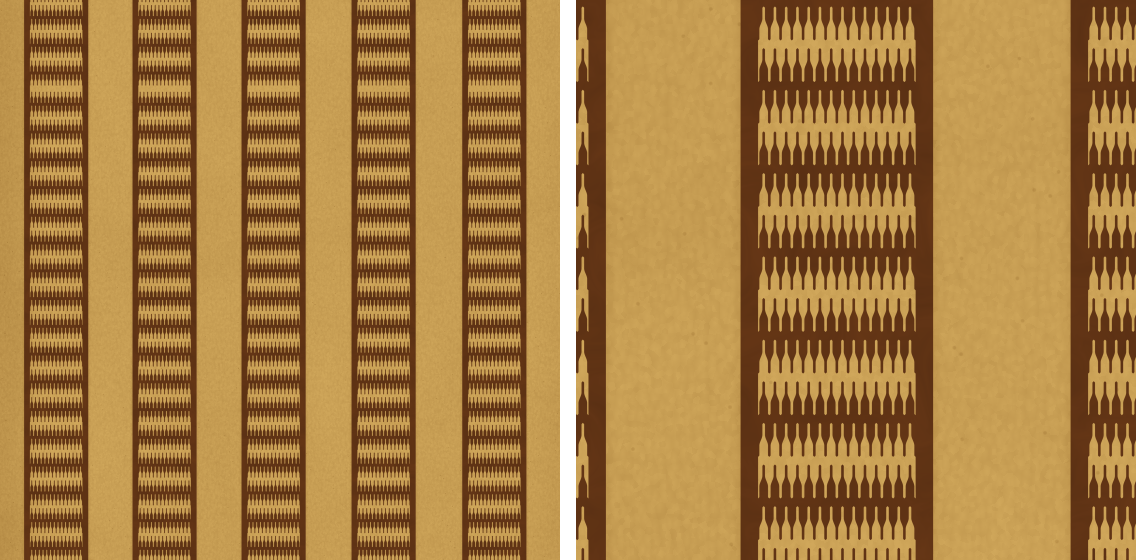
Left: the whole. Right: its middle third, enlarged.
A Shadertoy shader for this pattern:

```glsl
const vec3 PAPER_LIGHT = vec3(0.815, 0.655, 0.355);
const vec3 PAPER_DARK = vec3(0.710, 0.545, 0.270);
const vec3 INK = vec3(0.375, 0.200, 0.080);

const float STRIPE_FIRST = 0.1003;   // centre of the leftmost stripe
const float STRIPE_PERIOD = 0.1956;
const float STRIPE_BOW = 0.0029;     // slight drift of the inner stripes
const float STRIPE_HALF = 0.0573;
const float BORDER = 0.0104;

const float ROW_FIRST = 0.0065;      // centre of the top light row
const float ROW_PERIOD = 0.04957;
const float SEAM_Y = 0.1552;         // one row is stretched here
const float SEAM_GAP = 0.0062;

const float TEETH = 14.0;
const float BODY = 0.77;             // tooth widths as a share of the pitch
const float NECK = 0.23;
const int SAMPLES = 3;

vec2 hash2(vec2 p) {
    vec3 q = fract(vec3(p.xyx) * vec3(0.1031, 0.1030, 0.0973));
    q += dot(q, q.yzx + 33.33);
    return fract((q.xx + q.yz) * q.zy);
}

// Distance to the nearest scattered point, and that cell's random value
vec2 cellular(vec2 p) {
    vec2 cell = floor(p);
    vec2 best = vec2(9.0, 0.0);
    for (int y = -1; y <= 1; y++)
    for (int x = -1; x <= 1; x++) {
        vec2 id = cell + vec2(x, y);
        vec2 rnd = hash2(id + 71.0);
        float d = length(id + rnd - p);
        if (d < best.x) best = vec2(d, fract(rnd.x * 7.3 + rnd.y * 3.1));
    }
    return best;
}

// Soft blotches from warped, layered sines, about -1 to 1
float mottle(vec2 p) {
    float sum = 0.0, amp = 0.5;
    for (int i = 0; i < 5; i++) {
        p = mat2(0.8, 0.6, -0.6, 0.8) * p * 1.7 + 2.3;
        p += 0.6 * sin(p.yx * 1.3);
        sum += amp * sin(p.x) * sin(p.y);
        amp *= 0.7;
    }
    return sum;
}

float stripeOffset(float x) {
    float i = floor((x - STRIPE_FIRST) / STRIPE_PERIOD + 0.5);
    return x - STRIPE_FIRST - i * STRIPE_PERIOD + STRIPE_BOW * sin(i * 0.7854);
}

// Ink coverage: solid borders around rows of interlocking bottle-shaped teeth
float inkMask(vec2 uv, float blur) {
    float x = stripeOffset(uv.x);
    float inner = STRIPE_HALF - BORDER;
    float stripe = smoothstep(blur, -blur, abs(x) - STRIPE_HALF);
    float field = smoothstep(blur, -blur, abs(x) - inner);

    float y = 1.0 - uv.y;
    y -= clamp(y - SEAM_Y, 0.0, SEAM_GAP);
    float row = fract((y - ROW_FIRST) / ROW_PERIOD + 0.5) - 0.5;
    float d = abs(row);

    // Light share of the pitch, from solid row centre to needle tip
    float share = mix(BODY, NECK, smoothstep(0.18, 0.31, d));
    share = mix(1.1, share, smoothstep(0.035, 0.065, d));
    share = mix(share, -0.1, smoothstep(0.435, 0.465, d));

    // Lower teeth are shifted by half a pitch
    float pitch = 2.0 * inner / TEETH;
    float u = (x + inner) / pitch + (row > 0.0 ? 0.5 : 0.0);
    float edge = (abs(fract(u) - 0.5) - 0.5 * share) * pitch;
    float light = smoothstep(blur, -blur, edge);
    return stripe * (1.0 - field * light);
}

vec3 paperColor(vec2 uv) {
    float blotch = mottle(uv * 5.0);
    float fibre = cellular(uv * vec2(230.0, 120.0)).x - 0.5;
    float grain = cellular(uv * 310.0 + 19.0).y - 0.5;
    float age = 0.45 * smoothstep(0.10, 0.0, uv.x) + 0.15 * smoothstep(0.94, 1.0, uv.x);
    float tone = 0.33 + 0.13 * blotch + 0.28 * fibre + 0.22 * grain + age;

    // Printed bands keep a cleaner ground, with a faint shade beside them
    float side = abs(stripeOffset(uv.x)) - STRIPE_HALF;
    tone -= 0.15 * step(side, 0.0);
    tone += 0.25 * smoothstep(0.006, 0.0, side) * step(0.0, side);

    // Sparse dark specks
    vec2 speck = cellular(uv * 75.0 + 5.0);
    tone += 0.5 * smoothstep(0.12, 0.04, speck.x) * step(0.93, speck.y);
    return mix(PAPER_LIGHT, PAPER_DARK, clamp(tone, 0.0, 1.3));
}

void mainImage(out vec4 fragColor, in vec2 fragCoord) {
    vec2 uv = fragCoord / iResolution.xy;
    float blur = 0.3 / iResolution.x;
    float ink = 0.0;
    for (int j = 0; j < SAMPLES; j++)
    for (int i = 0; i < SAMPLES; i++) {
        vec2 shift = (vec2(i, j) + 0.5) / float(SAMPLES) - 0.5;
        ink += inkMask((fragCoord + shift) / iResolution.xy, blur);
    }
    ink /= float(SAMPLES * SAMPLES);

    vec3 inkTone = INK * (1.0 + 0.06 * mottle(uv * 40.0));
    fragColor = vec4(mix(paperColor(uv), inkTone, ink), 1.0);
}
```
